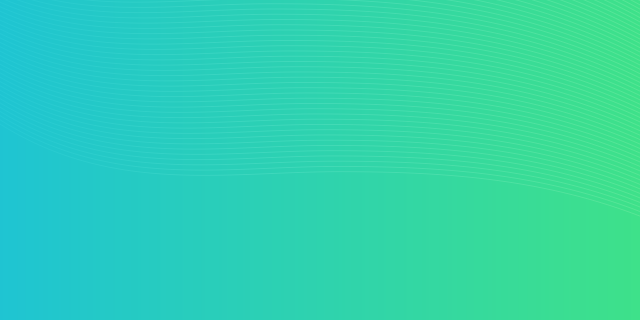
This background is drawn by a Shadertoy shader. Its source:

```glsl
const vec3 CYAN = vec3(0.120, 0.770, 0.825);
const vec3 GREEN = vec3(0.243, 0.882, 0.540);
const float LINE_SPACING = 0.0164;
const float LINE_WIDTH = 0.0026;
const float CREST_X = 0.53;
const float CREST_Y = 0.4635;
const float LEAN = 0.2;

// Height of the lowest wave: a steep dip left of the crest, a soft fall right of it
float waveHeight(float x) {
    float u = x - CREST_X;
    float steepness = u < 0.0 ? 7.4 : 2.4;
    return CREST_Y - steepness * u * u * (u / 3.0 + 0.105);
}

// Height above the lowest wave, with the upper waves sliding to the left
float waveLevel(vec2 uv, float lean) {
    float rise = uv.y - waveHeight(uv.x);
    return uv.y - waveHeight(uv.x + lean * max(rise, 0.0));
}

// Coverage of evenly spaced lines, starting at level zero
float contourLines(float level, float spacing, float width, float pixel) {
    float index = max(round(level / spacing), 0.0);
    float levelPerPixel = max(length(vec2(dFdx(level), dFdy(level))), 1e-5);
    float dist = abs(level - index * spacing) / levelPerPixel;
    float halfWidth = 0.5 * width / pixel;
    float coverage = clamp(halfWidth + 0.5 - dist, 0.0, 1.0);
    return coverage * min(1.0, 2.0 * halfWidth);
}

void mainImage(out vec4 fragColor, in vec2 fragCoord) {
    vec2 uv = fragCoord / iResolution.xy;

    // Horizontal gradient
    vec3 color = mix(CYAN, GREEN, uv.x);

    // Fine light waves, fainter toward the left
    float level = waveLevel(uv, LEAN);
    float lines = contourLines(level, LINE_SPACING, LINE_WIDTH, 1.0 / iResolution.y);
    float opacity = mix(0.09, 0.21, smoothstep(0.0, 0.45, uv.x));
    vec3 lineColor = mix(vec3(0.45, 1.0, 1.0), vec3(0.85, 1.0, 0.80), uv.x);
    color = mix(color, lineColor, lines * opacity);

    fragColor = vec4(color, 1.0);
}
```
